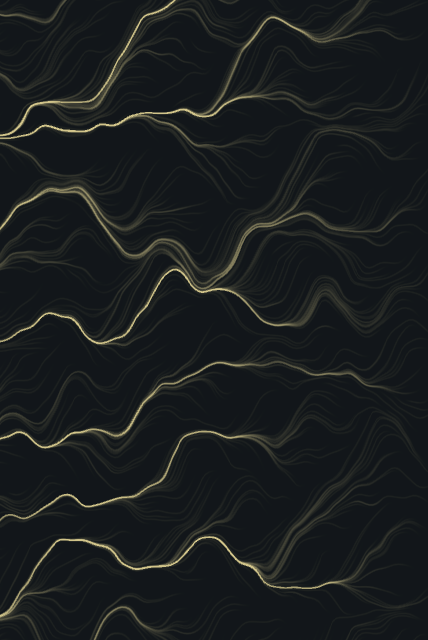
Write a WebGL 2 fragment shader that draws this background.

```glsl
#version 300 es
precision highp float;
// Fine pale strands drifting leftward through a noise field and merging into bright veins on near-black.

#define STEP 0.0085       // spacing of seed columns, in canvas widths
#define SEED_GAP 0.19     // mean vertical gap between seeds of a column
#define LINE_WIDTH 0.0025 // strand thickness
#define STRAND_ALPHA 0.06 // opacity of a single strand
#define LIFE_MIN 0.06     // shortest strand
#define LIFE_MAX 0.95     // longest strand
#define TILT 0.34         // mean direction, radians
#define BEND 4.5          // strength of the broad meanders
#define RIPPLE 1.7        // strength of the small wiggles
#define MAX_ANGLE 1.22    // steepest direction, radians
#define BACKGROUND vec3(0.070, 0.088, 0.100)
#define STRAND vec3(0.820, 0.770, 0.540)

uniform vec2 u_resolution;
out vec4 fragColor;

vec2 hash2(vec2 p) {
    vec3 q = fract(p.xyx * vec3(0.1031, 0.1030, 0.0973));
    q += dot(q, q.yzx + 33.33);
    return fract((q.xx + q.yz) * q.zy);
}

// Projection of a random lattice gradient onto an offset
float corner(vec2 cell, vec2 offset) {
    return dot(2.0 * hash2(cell + 57.0) - 1.0, offset);
}

float gradientNoise(vec2 p) {
    vec2 i = floor(p), f = p - i;
    vec2 u = f * f * f * (f * (f * 6.0 - 15.0) + 10.0);
    vec2 e = vec2(1.0, 0.0);
    return mix(mix(corner(i, f), corner(i + e.xy, f - e.xy), u.x),
               mix(corner(i + e.yx, f - e.yx), corner(i + e.xx, f - e.xx), u.x), u.y);
}

// Slope dy/dx of the flow
float flowSlope(float x, float y) {
    vec2 q = mat2(0.82, 0.57, -0.57, 0.82) * vec2(x, y);
    float angle = TILT + BEND * gradientNoise(q * 8.0 + 11.0)
                + RIPPLE * gradientNoise(q * 21.0 + 31.0);
    return tan(MAX_ANGLE * tanh(angle / MAX_ANGLE));
}

// Strands of one seed column caught in the three bands between the traced heights
vec3 strandsBetween(vec4 heights, float column, float age) {
    vec4 span = heights / SEED_GAP + hash2(vec2(column, 7.0)).x;
    float soft = clamp(0.3 * (span.w - span.x), 1e-5, 0.4);
    float first = floor(span.x);
    vec3 total = vec3(0.0);
    for (int i = 0; i < 6; i++) {
        float cell = first + float(i);
        if (cell > span.w) break;
        vec2 rnd = hash2(vec2(column + 19.0, cell + 83.0));
        float seed = cell + mix(0.2, 0.8, rnd.x);
        vec4 passed = clamp((span - seed) / soft + 0.5, 0.0, 1.0);
        float life = mix(LIFE_MIN, LIFE_MAX, rnd.y);
        float fade = smoothstep(0.0, 0.04, age) * (1.0 - smoothstep(0.7 * life, life, age));
        total += (passed.yzw - passed.xyz) * fade;
    }
    return total;
}

void main() {
    vec2 p = gl_FragCoord.xy / u_resolution.x;

    // Four paths bracket the point, spaced across the flow
    float slope = flowSlope(p.x, p.y);
    float width = max(LINE_WIDTH, 0.85 / u_resolution.x) * sqrt(1.0 + slope * slope);
    vec4 heights = p.y + width * vec4(-1.0, -0.4, 0.4, 1.0);

    // Follow them upstream, to the right, and count the seeds caught between them
    float x = p.x;
    vec3 strands = vec3(0.0);
    float column = floor(p.x / STEP) + 1.0;
    for (int k = 0; k < 122; k++) {
        float nextX = column * STEP;
        if (nextX > 1.03 || strands.y > 70.0) break;
        vec4 slopes = vec4(flowSlope(x, heights.x), flowSlope(x, heights.y),
                           flowSlope(x, heights.z), flowSlope(x, heights.w));
        heights += slopes * (nextX - x);
        x = nextX;
        strands += strandsBetween(heights, column, x - p.x);
        column += 1.0;
    }

    // Overlapping strands build up opacity; the outer bands soften the edge
    vec3 bands = 1.0 - exp(-STRAND_ALPHA * strands);
    float opacity = min(dot(bands, vec3(0.5, 1.0, 0.5)), 1.0);
    fragColor = vec4(mix(BACKGROUND, STRAND, opacity), 1.0);
}
```
